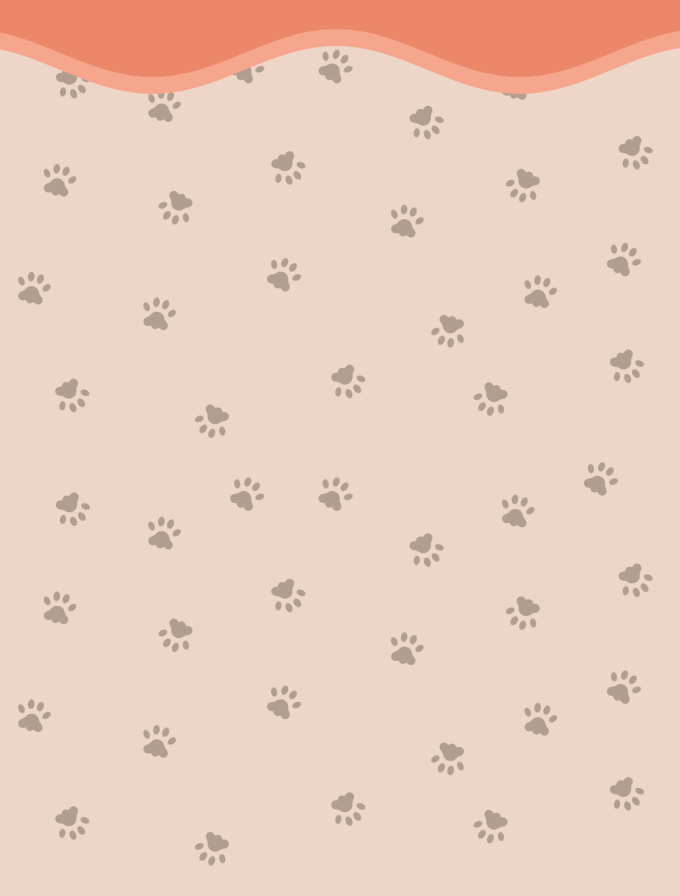
Give the GLSL for this pattern, as a Shadertoy shader.

```glsl
// Paw prints scattered on a blush ground below a wavy coral border.
// Each paw is a distance function; rows of paws are spaced evenly, lifted
// per column, turned in a cycle of three, and the block repeats downwards.

const vec3 BLUSH = vec3(0.93, 0.835, 0.785);
const vec3 TAUPE = vec3(0.70, 0.62, 0.57);
const vec3 CORAL = vec3(0.92, 0.535, 0.415);
const vec3 PEACH = vec3(0.965, 0.65, 0.55);
const float TAU = 6.28318;
const float PAW_SIZE = 0.013;
const float BLOCK_HEIGHT = 0.4772;

// Rows of a block: first x, spacing, height, number of paws
const vec4 ROWS[4] = vec4[4](
    vec4(0.0801, 0.0987, 0.0905, 7.0),
    vec4(0.0651, 0.1292, 0.2025, 6.0),
    vec4(0.0365, 0.1323, 0.3229, 6.0),
    vec4(0.0794, 0.1555, 0.4408, 5.0));

// Clockwise turns in degrees, cycled along each row
const vec3 TURNS[4] = vec3[4](
    vec3(150.0, 15.0, 30.0), vec3(15.0, 208.0, 150.0),
    vec3(15.0, 15.0, 30.0), vec3(150.0, 208.0, 150.0));

const float COLUMN_DROP[6] = float[6](0.0, 0.0286, -0.0156, 0.0456, 0.0039, -0.0326);

// Coordinates in a frame turned clockwise, with y pointing down
vec2 turned(vec2 p, float degrees) {
    float a = radians(degrees), c = cos(a), s = sin(a);
    return vec2(p.x * c + p.y * s, p.y * c - p.x * s);
}

float sdEllipse(vec2 p, vec2 radii) {
    return (length(p / radii) - 1.0) * min(radii.x, radii.y);
}

float smoothMin(float a, float b, float k) {
    float h = max(k - abs(a - b), 0.0) / k;
    return min(a, b) - h * h * k * 0.25;
}

// Upright paw: four toes above a lobed pad
float sdPaw(vec2 p) {
    p.x = abs(p.x);
    float innerToe = sdEllipse(turned(p - vec2(0.41, -1.02), 8.0), vec2(0.28, 0.41));
    float outerToe = sdEllipse(turned(p - vec2(1.12, -0.43), 38.0), vec2(0.26, 0.39));
    float dome = sdEllipse(p - vec2(0.0, 0.36), vec2(0.64, 0.62));
    float sideLobe = length(p - vec2(0.69, 0.77)) - 0.38;
    float heelLobe = length(p - vec2(0.0, 0.90)) - 0.34;
    float pad = smoothMin(smoothMin(dome, sideLobe, 0.35), heelLobe, 0.12);
    return min(pad, min(innerToe, outerToe));
}

// Distance to the nearest paw in one block of rows
float sdPawBlock(vec2 p) {
    float d = 1.0;
    for (int row = 0; row < 4; row++) {
        vec4 r = ROWS[row];
        int count = int(r.w);
        for (int i = 0; i < count; i++) {
            // Long rows double a column, short rows skip one
            int column = i > 2 ? i + 6 - count : i;
            bool stray = row == 2 && column == 3;
            float along = float(i) / (r.w - 1.0);
            float bow = row == 2 ? 0.0365 * sin(0.5 * TAU * along * along) : 0.0;
            float sway = 0.0034 * sin(TAU * float(column) / 3.0);
            vec2 center = vec2(r.x + r.y * float(i) + bow + sway, r.z + COLUMN_DROP[column]);
            center.x += stray ? 0.035 : 0.0;
            float turn = stray ? 196.0 : TURNS[row][column % 3];
            vec2 q = turned(p - center, turn) / PAW_SIZE;
            d = min(d, sdPaw(q) * PAW_SIZE);
        }
    }
    return d;
}

// Height of the wavy border below the top edge
float waveEdge(float x) {
    return 0.0592 - 0.0267 * cos(TAU * (x - 0.375) / 0.41);
}

float cover(float d, float pixel) {
    return 1.0 - smoothstep(-0.7 * pixel, 0.7 * pixel, d);
}

void mainImage(out vec4 fragColor, in vec2 fragCoord) {
    float pixel = 1.0 / iResolution.y;
    vec2 p = vec2(fragCoord.x, iResolution.y - fragCoord.y) * pixel;

    // Paws, block by block
    float paws = 1.0;
    for (int block = 0; block < 2; block++) {
        paws = min(paws, sdPawBlock(p - vec2(0.0, BLOCK_HEIGHT * float(block))));
    }
    vec3 color = mix(BLUSH, TAUPE, cover(paws, pixel));

    // Border with its lighter rim
    float border = p.y - waveEdge(p.x);
    color = mix(color, PEACH, cover(border - 0.0189, pixel));
    color = mix(color, CORAL, cover(border, pixel));
    fragColor = vec4(color, 1.0);
}
```
